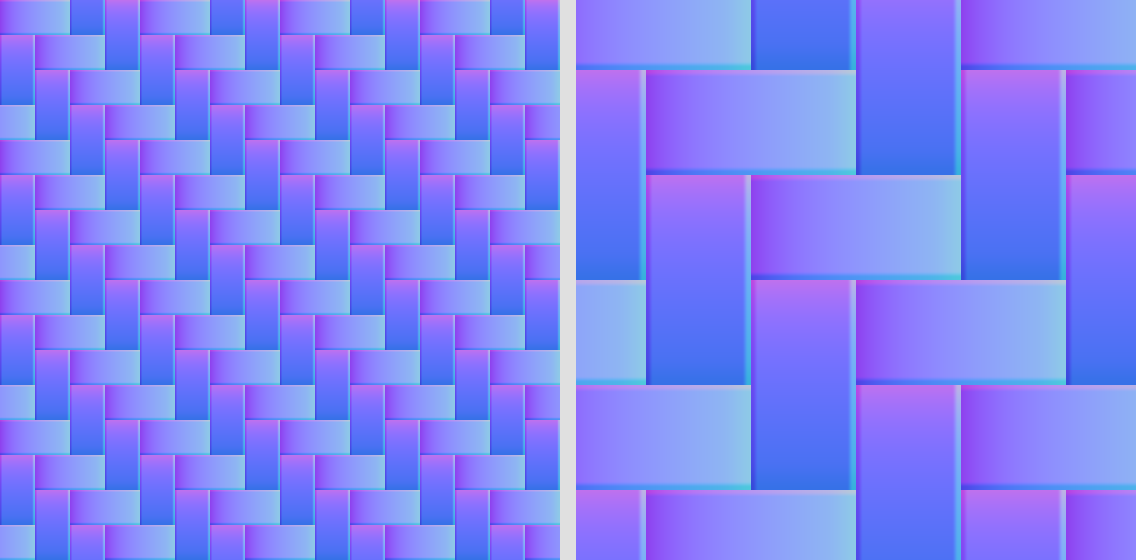
Left: the whole. Right: its middle third, enlarged.
This texture map is drawn by a Shadertoy shader. Its source:

```glsl
// Twill weave as a normal map: 16 by 16 cells of interlocking two-cell strands.
// A diagonal index picks each cell's strand; its slopes along and across the
// strand become a unit normal, with the horizontal slope stored in green.

// Slope along a strand, t = 0 at its left or top end and 1 at the other.
float lengthSlope(float t) {
    return mix(-0.12, 0.5, t) - 0.38 * exp(-6.0 * t) + 0.08 * smoothstep(0.86, 1.0, t);
}

// Slope across a strand: a slight lean with a narrow bevel on both sides.
float crossSlope(float t) {
    float nearBevel = 1.0 - smoothstep(0.015, 0.07, t);
    float farBevel = smoothstep(0.915, 0.975, t);
    return -0.11 - 0.32 * nearBevel + 0.5 * farBevel;
}

// Encoded normal at a point given in cells, with y pointing down.
vec3 weaveColor(vec2 p) {
    vec2 cell = floor(p);
    vec2 f = p - cell;
    float step4 = mod(cell.x - cell.y, 4.0);

    // Steps 0 and 1 are a horizontal strand, 3 and 2 a vertical one.
    vec2 tilt;
    if (step4 < 1.5) {
        tilt = vec2(-crossSlope(f.y), lengthSlope(0.5 * (f.x + step4)));
    } else {
        tilt = vec2(-lengthSlope(0.5 * (f.y + 3.0 - step4)), crossSlope(f.x));
    }
    float height = sqrt(max(0.0, 1.0 - dot(tilt, tilt)));
    return 0.5 + 0.5 * vec3(tilt, height);
}

void mainImage(out vec4 fragColor, in vec2 fragCoord) {
    // Average a 3 by 3 grid inside each pixel to smooth the strand borders.
    vec3 color = vec3(0.0);
    for (int j = -1; j <= 1; j++) {
        for (int i = -1; i <= 1; i++) {
            vec2 uv = (fragCoord + vec2(i, j) / 3.0) / iResolution.xy;
            color += weaveColor(16.0 * vec2(uv.x, 1.0 - uv.y));
        }
    }
    fragColor = vec4(color / 9.0, 1.0);
}
```
